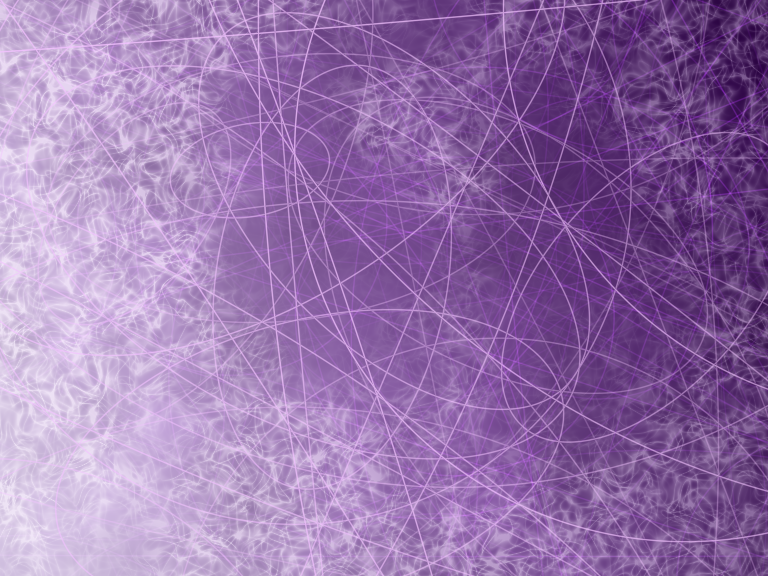
Write a WebGL 1 fragment shader that draws this background.

```glsl
precision highp float;

uniform vec2 u_resolution;

#define PALE vec3(0.88, 0.82, 0.94)
#define MIDDLE vec3(0.47, 0.30, 0.58)
#define DARK vec3(0.16, 0.01, 0.25)
#define VIOLET vec3(0.46, 0.12, 0.72)
#define PINK vec3(0.95, 0.76, 1.0)
#define FAINT_ARCS 100
#define BRIGHT_ARCS 32
#define LOOPS 12
#define HAIR 0.0007
#define MAIN_ANGLE -0.45
#define WISP_GAIN 0.62

float hash(float n) {
  return fract(sin(n * 12.9898 + 4.137) * 43758.5453);
}

float hash2(vec2 p) {
  return fract(sin(dot(p, vec2(127.1, 311.7))) * 43758.5453);
}

float noise(vec2 p) {
  vec2 cell = floor(p);
  vec2 f = fract(p);
  f = f * f * (3.0 - 2.0 * f);
  float low = mix(hash2(cell), hash2(cell + vec2(1.0, 0.0)), f.x);
  float high = mix(hash2(cell + vec2(0.0, 1.0)), hash2(cell + 1.0), f.x);
  return mix(low, high, f.y);
}

float fbm(vec2 p) {
  float sum = 0.0;
  float gain = 0.53;
  for (int i = 0; i < 4; i++) {
    sum += gain * noise(p);
    p = p * 2.03 + 17.3;
    gain *= 0.5;
  }
  return sum;
}

vec2 rotate(vec2 p, float angle) {
  float c = cos(angle);
  float s = sin(angle);
  return vec2(c * p.x + s * p.y, c * p.y - s * p.x);
}

// Antialiased coverage of a hairline at distance d
float hairline(float d) {
  float pixel = 1.0 / u_resolution.y;
  return 1.0 - smoothstep(0.0, HAIR + pixel, abs(d));
}

// Distance to a circle through the origin, leaving it along the x axis
float arcDistance(vec2 q, float curvature) {
  float a = curvature * dot(q, q) - 2.0 * q.y;
  return a / (1.0 + sqrt(max(1.0 + curvature * a, 0.0)));
}

float randomArc(vec2 p, float id, float spread, float bend) {
  vec2 start = vec2(hash(id) * 1.333, hash(id + 0.31));
  float s = 2.0 * hash(id + 0.57) - 1.0;
  float k = 2.0 * hash(id + 0.73) - 1.0;
  float angle = MAIN_ANGLE + spread * s * abs(s);
  float d = arcDistance(rotate(p - start, angle), bend * k * k * k);
  return hairline(d) * mix(0.3, 1.0, hash(id + 0.91));
}

float randomLoop(vec2 p, float id) {
  vec2 center = vec2(mix(0.2, 1.15, hash(id)), mix(0.2, 0.8, hash(id + 0.37)));
  vec2 radius = mix(vec2(0.12, 0.07), vec2(0.6, 0.32), hash(id + 0.59));
  vec2 q = rotate(p - center, 3.14 * hash(id + 0.83));
  float f = length(q / radius);
  float d = f * (f - 1.0) / max(length(q / (radius * radius)), 0.001);
  return hairline(d) * mix(0.45, 0.9, hash(id + 0.19));
}

// Short curled fibres from ridged, stretched noise in several directions
float fibres(vec2 p) {
  vec2 warp = vec2(noise(p * 24.0), noise(p * 24.0 + 41.0)) - 0.5;
  float sum = 0.0;
  for (int i = 0; i < 4; i++) {
    float layer = float(i);
    vec2 q = rotate(p + 0.025 * warp, MAIN_ANGLE + 0.75 * layer);
    float n = noise(q * vec2(32.0, 95.0) + 53.0 * layer);
    float ridge = 1.0 - abs(2.0 * n - 1.0);
    sum += pow(ridge, 4.0) * noise(q * 38.0 + 19.0 * layer);
  }
  return min(sum, 1.3);
}

void main() {
  vec2 uv = gl_FragCoord.xy / u_resolution;
  vec2 p = gl_FragCoord.xy / u_resolution.y;

  // Gradient from the pale lower left to the dark upper right
  float t = 0.95 * uv.x + 0.3 * (uv.y - 0.5);
  vec3 color = mix(PALE, MIDDLE, smoothstep(-0.35, 0.5, t) * 0.6 + 0.4 * clamp(t / 0.5, 0.0, 1.0));
  color = mix(color, DARK, clamp((t - 0.5) / 0.55, 0.0, 1.0));
  float cloud = fbm(p * 7.0);
  color *= 0.86 + 0.28 * cloud;

  // Wisps, denser towards the edges and in loose patches
  float edge = smoothstep(0.2, 0.62, length(uv - vec2(0.62, 0.52)));
  float patches = smoothstep(0.3, 0.8, fbm(p * 4.0 + 8.0) + 0.35 * edge - 0.06);
  float wisps = fibres(p) * (0.1 + 0.9 * patches) * mix(1.0, 0.5, uv.x);
  color += (1.0 - color) * vec3(0.9, 0.82, 0.97) * wisps * WISP_GAIN;

  // Web of faint violet lines
  float web = 0.0;
  for (int i = 0; i < FAINT_ARCS; i++) {
    web += randomArc(p, float(i) + 200.0, 1.9, 4.0);
  }
  web *= 0.3 + 0.6 * cloud;
  color += (1.0 - color) * VIOLET * min(web * 0.65, 1.0);

  // Bright long arcs and loops
  float bright = 0.0;
  for (int i = 0; i < BRIGHT_ARCS; i++) {
    bright = max(bright, randomArc(p, float(i) + 31.0, 1.6, 1.8));
  }
  for (int i = 0; i < LOOPS; i++) {
    bright = max(bright, randomLoop(p, float(i) + 77.0));
  }
  color = mix(color, PINK, bright * mix(0.9, 0.65, uv.x));

  gl_FragColor = vec4(clamp(color, 0.0, 1.0), 1.0);
}
```
